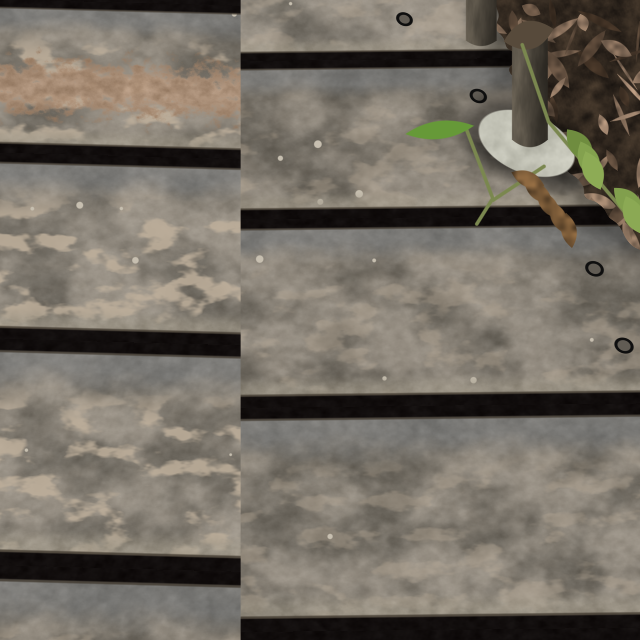
Give the GLSL for this texture, as a Shadertoy shader.

```glsl
float hash(vec2 p) { return fract(sin(dot(p, vec2(127.1, 311.7))) * 43758.5); }

float noise(vec2 p) {
    vec2 i = floor(p), f = fract(p);
    f = f * f * (3.0 - 2.0 * f);
    return mix(mix(hash(i), hash(i + vec2(1, 0)), f.x),
               mix(hash(i + vec2(0, 1)), hash(i + vec2(1, 1)), f.x), f.y);
}

float fbm(vec2 p) {
    float sum = 0.0, amp = 0.53;
    for (int i = 0; i < 4; i++) {
        sum += amp * noise(p);
        p = mat2(1.6, 1.2, -1.2, 1.6) * p + 7.3;
        amp *= 0.5;
    }
    return sum;
}

float cover(float d, float px) { return smoothstep(px, -px, d); }

mat2 turn(float a) { return mat2(cos(a), -sin(a), sin(a), cos(a)); }

float leaf(vec2 p, float angle, vec2 size) {
    p = turn(angle) * p;
    float t = p.x / size.x;
    return max(abs(p.y) - size.y * (1.0 - t * t), abs(p.x) - size.x);
}

float segment(vec2 p, vec2 a, vec2 b) {
    vec2 v = b - a;
    return length(p - a - v * clamp(dot(p - a, v) / dot(v, v), 0.0, 1.0));
}

// Boards whose spacing grows geometrically towards the viewer
vec3 deck(vec2 p, float start, float pitch, float growth, float tilt, float wear, float px) {
    float y = 1.0 + (p.y - start - tilt * p.x) * (growth - 1.0) / pitch;
    float k = log(y) / log(growth);
    float f = fract(k), row = floor(k);
    float aa = 1.3 * px * (growth - 1.0) / (pitch * y * log(growth));
    vec2 q = p + row * 3.7 + wear * 5.0;

    // Mottled surface with a cool upper strip
    float blotch = fbm(q * vec2(13, 17)), grain = fbm(q * vec2(65, 85));
    vec3 col = mix(vec3(0.42, 0.40, 0.365), vec3(0.60, 0.57, 0.525), smoothstep(0.22, 0.72, blotch));
    col += 0.12 * (grain - 0.5) + 0.04 * (hash(vec2(row, wear)) - 0.5);
    float cool = smoothstep(0.27, 0.12, f + 0.12 * (blotch - 0.5));
    col = mix(col, vec3(0.47, 0.475, 0.475) + 0.1 * (grain - 0.5), 0.7 * cool);

    // Scuffed patches, plus one long worn band on the upper left board
    float scuff = smoothstep(0.51, 0.68, fbm(q * vec2(19, 38) + 4.0));
    scuff *= smoothstep(0.18, 0.4, f) * mix(0.35, 0.85, wear);
    col = mix(col, vec3(0.75, 0.69, 0.61), scuff);
    float band = smoothstep(0.19, 0.08, abs(f - 0.59) + 0.3 * (grain - 0.5));
    band *= wear * (1.0 - step(0.5, abs(row)));
    col = mix(col, vec3(0.68, 0.56, 0.46) + 0.25 * (grain - 0.5), 0.85 * band);

    // Pale chips
    vec2 cell = floor(q * 15.0);
    vec2 chip = fract(q * 15.0) - 0.25 - 0.5 * vec2(hash(cell), hash(cell + 9.0));
    float chipSize = 0.03 + 0.06 * hash(cell + 5.0);
    col = mix(col, vec3(0.78, 0.75, 0.69), step(0.9, hash(cell + 2.0)) * cover(length(chip) - chipSize, 15.0 * px));

    // Light front edge and dark gap
    col = mix(col, vec3(0.62, 0.59, 0.53) + 0.15 * (grain - 0.5), 0.65 * smoothstep(0.83, 0.92, f));
    float d = 0.5 - abs(f - 0.5);
    col = mix(col, vec3(0.25, 0.22, 0.18), 0.8 * cover(d - 0.064, aa));
    return mix(col, vec3(0.065, 0.05, 0.048) + 0.07 * (grain - 0.5), cover(d - 0.054, aa));
}

// Soil covered by dry leaves
vec3 litter(vec2 p, float px) {
    vec3 col = mix(vec3(0.07, 0.055, 0.045), vec3(0.32, 0.26, 0.20), fbm(p * 60.0));
    for (float i = 0.0; i < 85.0; i++) {
        vec2 pos = vec2(0.76 + 0.26 * hash(vec2(i, 1)), 0.43 * hash(vec2(i, 2)));
        vec2 size = vec2(0.014 + 0.025 * hash(vec2(i, 3)), 0.002 + 0.009 * hash(vec2(i, 4)));
        vec3 tone = mix(vec3(0.25, 0.19, 0.14), vec3(0.66, 0.55, 0.46), hash(vec2(i, 6)));
        col = mix(col, tone * (0.7 + 0.5 * noise(p * 110.0)), cover(leaf(p - pos, 6.3 * hash(vec2(i, 5)), size), px));
    }
    return col;
}

void mainImage(out vec4 fragColor, in vec2 fragCoord) {
    vec2 p = fragCoord / iResolution.xy;
    p.y = 1.0 - p.y;
    float px = 0.8 / iResolution.y;
    vec3 col = mix(deck(p, -0.0012, 0.2396, 1.215, 0.027, 1.0, px),
                   deck(p, 0.0996, 0.2474, 1.19, -0.011, 0.0, px), smoothstep(-px, px, p.x - 0.376));

    // Screws along the board ends
    for (float i = 0.0; i < 4.0; i++) {
        float d = 0.12 * i + 0.15 * step(2.0, i);
        vec2 q = turn(0.4) * (p - vec2(0.632 + 1.05 * d - 0.74 * d * d, 0.03 + d));
        float r = length(q * vec2(1.0, 1.3)) - 0.011 - 0.004 * d;
        col = mix(col, vec3(0.38, 0.36, 0.33), cover(r, px));
        col = mix(col, vec3(0.06), cover(abs(r) - 0.0025, px));
    }

    // Ground beyond the boards
    float bank = 0.775 + 0.15 * p.y + 1.1 * p.y * p.y - p.x + 0.025 * (noise(p * 45.0) - 0.5);
    col *= 1.0 - 0.3 * smoothstep(0.08, 0.0, bank);
    if (bank < 2.0 * px) col = mix(col, litter(p, px), cover(bank, px));

    // Washer and posts
    vec2 w = turn(0.4) * (p - vec2(0.823, 0.224));
    float rim = (length(w / vec2(0.079, 0.046)) - 1.0) * 0.046;
    col *= 1.0 - 0.4 * smoothstep(0.03, 0.0, rim);
    col = mix(col, vec3(0.86, 0.86, 0.81) - 0.22 * fbm(p * 40.0), cover(rim, px));
    for (float i = 0.0; i < 2.0; i++) {
        vec2 q = p - mix(vec2(0.828, 0.138), vec2(0.752, 0.01), i);
        float bend = 0.012 * (1.0 - q.x * q.x / 0.0008);
        float post = max(abs(q.x) - 0.028 + 0.004 * i, abs(q.y - bend) - 0.08 + 0.03 * i);
        vec3 wood = mix(vec3(0.18, 0.165, 0.14), vec3(0.40, 0.37, 0.32), smoothstep(0.03, -0.03, q.x));
        col = mix(col, wood * (0.75 + 0.5 * fbm(p * vec2(90, 25))), cover(post, px));
    }
    col = mix(col, vec3(0.34, 0.29, 0.23), cover(leaf(p - vec2(0.826, 0.055), -0.25, vec2(0.04, 0.022)), px));

    // Vine, fresh leaves and fallen leaves
    float stem = min(segment(p, vec2(0.728, 0.2), vec2(0.77, 0.31)), segment(p, vec2(0.77, 0.31), vec2(0.745, 0.35)));
    stem = min(stem, segment(p, vec2(0.77, 0.313), vec2(0.85, 0.26)));
    stem = min(stem, segment(p, vec2(0.816, 0.07), vec2(0.857, 0.19)));
    stem = min(stem, segment(p, vec2(0.857, 0.19), vec2(1.0, 0.36)));
    col = mix(col, vec3(0.48, 0.53, 0.31), cover(stem - 0.0028, px));
    col = mix(col, vec3(0.40, 0.60, 0.22), cover(leaf(p - vec2(0.687, 0.203), -0.12, vec2(0.054, 0.014)), px));
    for (float i = 0.0; i < 5.0; i++) {
        vec2 at = vec2(0.9, 0.22) + i * vec2(0.022, 0.03) + 0.035 * (vec2(hash(vec2(i, 21)), hash(vec2(i, 22))) - 0.5);
        vec3 green = mix(vec3(0.34, 0.45, 0.18), vec3(0.56, 0.68, 0.34), hash(vec2(i, 23)));
        col = mix(col, green, cover(leaf(p - at, 0.5 + 1.2 * hash(vec2(i, 24)), vec2(0.032, 0.016)), px));
        vec2 dry = vec2(0.825, 0.28) + i * vec2(0.016, 0.02);
        vec3 brown = vec3(0.46, 0.34, 0.21) * (0.6 + 0.7 * noise(p * 90.0));
        col = mix(col, brown, cover(leaf(p - dry, 0.4 + 0.25 * i, vec2(0.028, 0.012)), px));
    }
    fragColor = vec4(clamp(col, 0.0, 1.0), 1.0);
}
```
